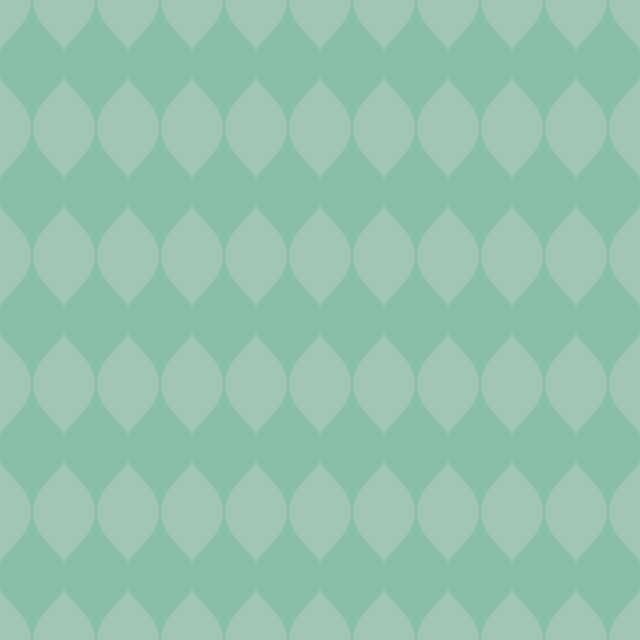
A WebGL 2 fragment shader for this pattern:

```glsl
#version 300 es
precision highp float;

uniform vec2 u_resolution;
out vec4 fragColor;

const vec2 REPEATS = vec2(10.0, 5.0);        // leaves across and down
const vec2 LEAF_HALF = vec2(0.481, 0.408);   // half size, in cells
const vec3 OGEE = vec3(-1.31, -0.29, 0.60);  // weights of t^2, t^4, t^6; sum is -1
const vec3 GROUND_COLOR = vec3(0.541, 0.749, 0.653);
const vec3 LEAF_COLOR = vec3(0.631, 0.780, 0.707);

// Half width of the leaf (x) and its slope (y) at height t, tip at t = 1
vec2 ogeeProfile(float t) {
    float s = min(t, 1.0);
    float s2 = s * s;
    float width = 1.0 + s2 * (OGEE.x + s2 * (OGEE.y + s2 * OGEE.z));
    float slope = s * (2.0 * OGEE.x + s2 * (4.0 * OGEE.y + s2 * 6.0 * OGEE.z));
    // Fall below zero past the tip
    return t > 1.0 ? vec2(1.0 - t, -1.0) : vec2(width, slope);
}

// Approximate signed distance in canvas units, positive inside the leaf
float leafDistance(vec2 uv) {
    vec2 cell = abs(fract(uv * REPEATS + 0.5) - 0.5);
    vec2 p = cell / LEAF_HALF;
    vec2 profile = ogeeProfile(p.y);
    vec2 leafSize = LEAF_HALF / REPEATS;
    float edgeSlope = profile.y * leafSize.x / leafSize.y;
    return (profile.x - p.x) * leafSize.x / sqrt(1.0 + edgeSlope * edgeSlope);
}

void main() {
    vec2 uv = gl_FragCoord.xy / u_resolution;
    float pixel = 1.0 / min(u_resolution.x, u_resolution.y);

    // Flat leaves on a flat ground, with a one-pixel soft edge
    float coverage = clamp(leafDistance(uv) / pixel + 0.5, 0.0, 1.0);
    fragColor = vec4(mix(GROUND_COLOR, LEAF_COLOR, coverage), 1.0);
}
```
